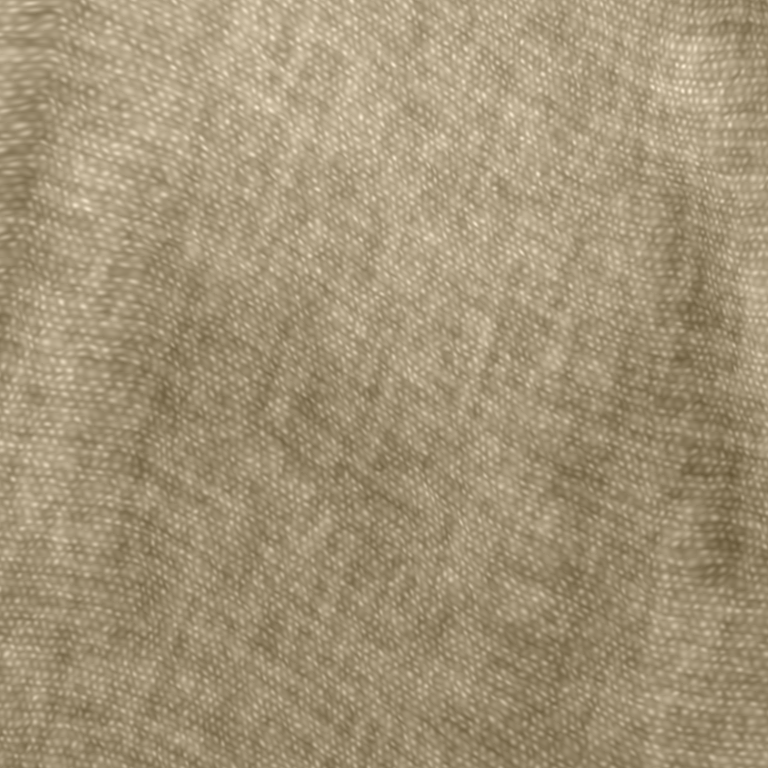
A three.js fragment shader for this texture:

```glsl
// Draped beige linen: a soft plain weave cut on the bias, with broad shaded folds.
varying vec2 vUv;

const float PI = 3.14159;
const vec3 CLOTH = vec3(0.638, 0.578, 0.466);      // mean cloth colour
const vec3 TONE_TINT = vec3(1.0, 1.0, 1.03);       // colour change per unit of tone
const vec2 THREADS = vec2(80.0, 92.0);             // grains across, rows up the canvas
const float WOBBLE = 0.40;                         // thread irregularity, in threads
const float GRAIN_CONTRAST = 0.135;                // lit grain against dark gap
const float GRAIN_VARIATION = 0.13;                // difference between grains
const float GLINT = 0.10;                          // extra light on a few grains
const float SLUB_CONTRAST = 0.075;                 // streaks along the threads
const float FIBRE_CONTRAST = 0.085;                // uneven light over a few grains
const float MOTTLE_CONTRAST = 0.042;               // soft patches
const float HEIGHT_FALLOFF = 0.085;                // lighter top, darker bottom
const float FOLD_BEND = 0.14;                      // how far folds bend the threads

float hash(vec2 p) {
  vec3 q = fract(vec3(p.xyx) * vec3(0.1031, 0.1030, 0.0973));
  q += dot(q, q.yzx + 33.33);
  return fract((q.x + q.y) * q.z);
}

vec2 gradientAt(vec2 cell) {
  float a = 2.0 * PI * hash(cell);
  return vec2(cos(a), sin(a));
}

// Gradient noise, roughly -0.7 to 0.7
float noise(vec2 p) {
  vec2 i = floor(p);
  vec2 f = p - i;
  vec2 w = f * f * f * (f * (f * 6.0 - 15.0) + 10.0);
  vec2 e = vec2(1.0, 0.0);
  float bottom = mix(dot(gradientAt(i), f),
                     dot(gradientAt(i + e), f - e), w.x);
  float top = mix(dot(gradientAt(i + e.yx), f - e.yx),
                  dot(gradientAt(i + 1.0), f - 1.0), w.x);
  return mix(bottom, top, w.y);
}

// Soft ridge around the segment from a to b
float fold(vec2 p, vec2 a, vec2 b, float width) {
  vec2 ab = b - a;
  float along = clamp(dot(p - a, ab) / dot(ab, ab), 0.0, 1.0);
  vec2 d = (p - a - ab * along) / width;
  return exp(-dot(d, d));
}

// Light and shadow of the drapery
float drapery(vec2 p) {
  float tone = HEIGHT_FALLOFF * (p.y - 0.5);
  // shadowed valleys
  tone -= 0.050 * fold(p, vec2(0.20, 0.65), vec2(0.17, 0.20), 0.045);
  tone -= 0.050 * fold(p, vec2(0.29, 0.54), vec2(0.50, 0.36), 0.10);
  tone -= 0.090 * fold(p, vec2(0.89, 0.74), vec2(0.95, 0.28), 0.05);
  tone -= 0.055 * fold(p, vec2(0.82, 0.50), vec2(0.71, 0.05), 0.08);
  tone -= 0.070 * fold(p, vec2(0.08, 1.00), vec2(0.00, 0.56), 0.038);
  tone -= 0.070 * fold(p, vec2(0.94, 1.02), vec2(1.01, 0.90), 0.05);
  // lit ridges
  tone += 0.045 * fold(p, vec2(0.13, 0.82), vec2(0.03, 0.30), 0.07);
  tone += 0.055 * fold(p, vec2(0.32, 0.98), vec2(0.58, 0.74), 0.20);
  tone += 0.055 * fold(p, vec2(0.88, 0.92), vec2(1.01, 0.52), 0.05);
  tone += 0.030 * fold(p, vec2(0.86, 0.27), vec2(0.83, 0.05), 0.04);
  tone += 0.030 * fold(p, vec2(0.64, 0.38), vec2(0.66, 0.30), 0.07);
  return tone;
}

// Thread coordinates: diagonal in the middle, nearly level at the sides
vec2 threadSpace(vec2 p, float shade) {
  vec2 c = p - 0.5;
  float weft = c.y + 0.08 * c.x + 0.40 * smoothstep(0.05, 0.95, p.x);
  float warp = c.x + 0.12 * c.x * c.x - c.y * (0.18 + 0.20 * cos(PI * c.x));
  vec2 t = THREADS * (vec2(warp, weft) + FOLD_BEND * shade);
  vec2 broad = vec2(noise(p * 9.0), noise(p * 9.0 + 37.0));
  vec2 fine = vec2(noise(t * 0.45), noise(t * 0.45 + 71.0));
  return t + WOBBLE * (broad + fine);
}

// Rounded grains, each row shifted by half a grain against the next
float weave(vec2 t, float lightness) {
  float row = floor(t.y);
  t.x += 0.5 * mod(row, 2.0) + 0.3 * hash(vec2(row, 7.0));
  vec2 cell = vec2(floor(t.x), row);
  vec2 q = t - cell - 0.5;
  q.y += 0.25 * q.x * (hash(cell + 90.0) - 0.2);   // tilt of the grain
  vec2 profile = 0.5 + 0.5 * cos(2.0 * PI * clamp(q, -0.5, 0.5));
  float bump = profile.x * profile.y;
  float soft = 0.65 * bump + 0.18 * (profile.x + profile.y);
  float variation = hash(cell + 200.0) - 0.5;
  float glint = GLINT * pow(hash(cell + 400.0), 9.0) * lightness;
  return GRAIN_CONTRAST * (soft - 0.34) + (GRAIN_VARIATION * variation + glint) * bump;
}

void main() {
  float shade = drapery(vUv);
  vec2 t = threadSpace(vUv, shade);

  // uneven yarn: streaks along both thread directions
  float slubs = noise(t * vec2(0.07, 0.60)) + noise(t * vec2(0.60, 0.07) + 53.0);
  float mottle = noise(vUv * 14.0 + 11.0) + 0.8 * noise(vUv * 34.0 + 23.0);
  float fibre = noise(t * 0.62 + 91.0) + 0.5 * noise(t * vec2(1.3, 1.7) + 17.0);

  float tone = shade + weave(t, smoothstep(-0.05, 0.08, shade));
  tone += SLUB_CONTRAST * slubs + MOTTLE_CONTRAST * mottle + FIBRE_CONTRAST * fibre;

  gl_FragColor = vec4(CLOTH + tone * TONE_TINT, 1.0);
}
```
